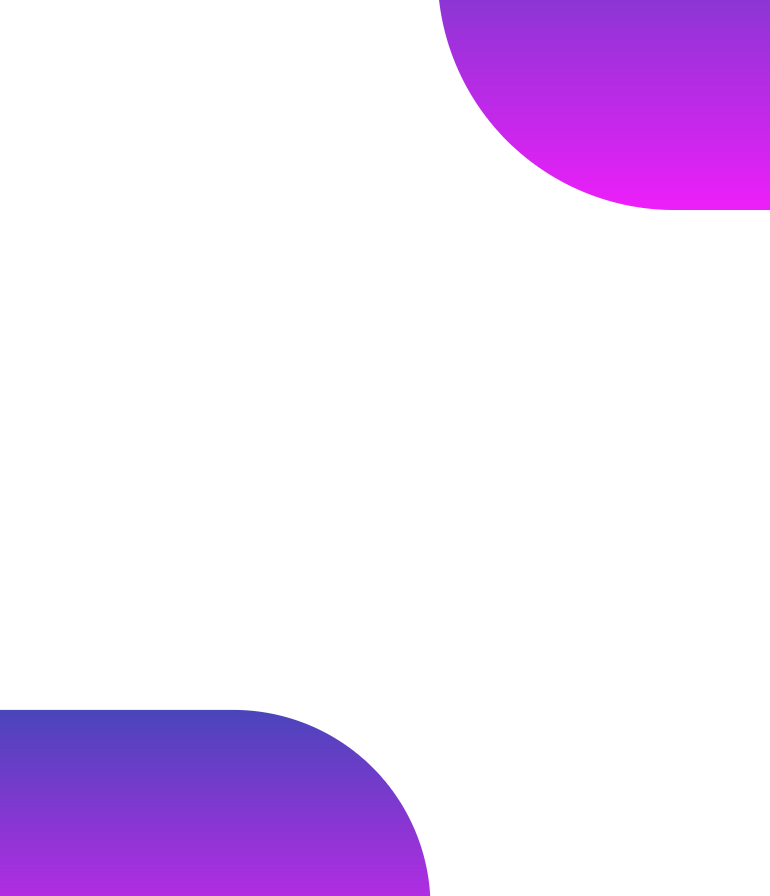
This background is drawn by a WebGL 1 fragment shader. Its source:

```glsl
precision highp float;

uniform vec2 u_resolution;

// Signed distance to a quadrant-filling panel with one rounded corner
float cornerDistance(vec2 q, float radius) {
    return length(max(q, 0.0)) - radius;
}

// Panel gradient from indigo (0) to magenta (1)
vec3 panelColor(float t) {
    vec3 indigo = vec3(0.29, 0.27, 0.73);
    vec3 magenta = vec3(0.93, 0.12, 0.98);
    return mix(indigo, magenta, clamp(t, 0.0, 1.0));
}

// Edge coverage smoothed over one pixel
float coverage(float dist) {
    return clamp(0.5 - dist * u_resolution.y, 0.0, 1.0);
}

void main() {
    // Canvas heights as units
    vec2 p = gl_FragCoord.xy / u_resolution.y;
    vec3 color = vec3(1.0);

    // Upper right panel, rounded at its lower left
    float upperRadius = 0.2643;
    vec2 upper = vec2(0.7526, 1.0299) - p;
    float upperDepth = (upperRadius - upper.y) / (1.5 * upperRadius);
    color = mix(color, panelColor(1.0 - upperDepth),
                coverage(cornerDistance(upper, upperRadius)));

    // Lower left panel, rounded at its upper right
    float lowerRadius = 0.2201;
    vec2 lower = p - vec2(0.2604, -0.0124);
    float lowerDepth = (lowerRadius - lower.y) / (1.5 * lowerRadius);
    color = mix(color, panelColor(lowerDepth),
                coverage(cornerDistance(lower, lowerRadius)));

    gl_FragColor = vec4(color, 1.0);
}
```
